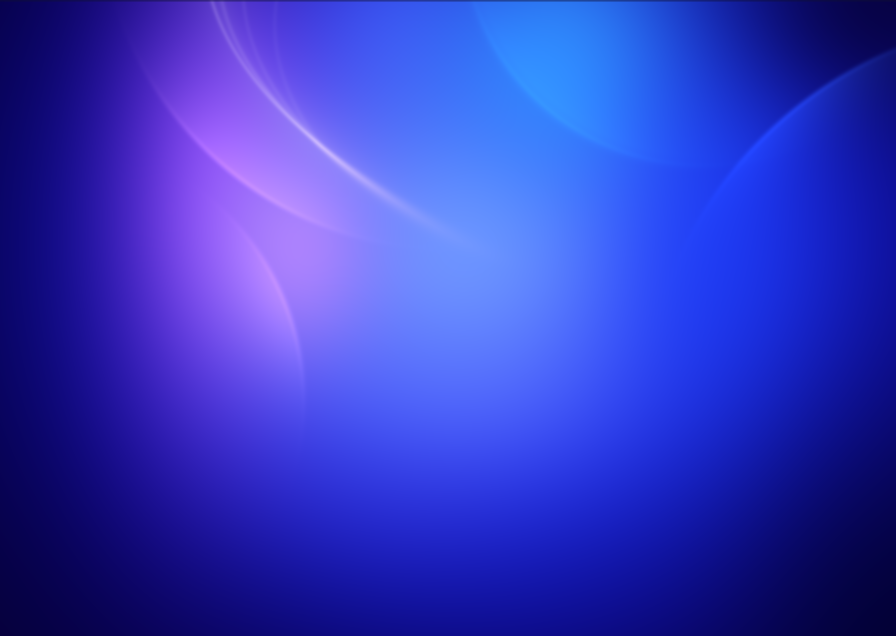
This background is drawn by a Shadertoy shader. Its source:

```glsl
#define NIGHT vec3(0.02, 0.00, 0.19)
#define BLUE vec3(0.11, 0.19, 0.98)
#define VIOLET vec3(0.59, 0.28, 0.98)
#define PERIWINKLE vec3(0.46, 0.61, 1.00)
#define ORCHID vec3(0.74, 0.54, 1.00)
#define CYAN vec3(0.19, 0.59, 1.00)
#define LINE_WIDTH 0.0048
#define SHEEN_WIDTH 0.070
#define STRANDS 4

// Elliptical soft spot, 1 at its centre
float glow(vec2 p, vec2 centre, vec2 radius) {
    vec2 q = (p - centre) / radius;
    return exp(-dot(q, q));
}

// Faint rim of a circle, with a sheen fading inward
float rimLight(vec2 p, vec2 centre, float radius, float line, float softness) {
    float d = length(p - centre) - radius;
    float rim = exp(-d * d / (LINE_WIDTH * LINE_WIDTH));
    float inside = 1.0 - smoothstep(-softness, softness, d);
    return line * rim + 0.6 * inside * exp(min(d, 0.0) / SHEEN_WIDTH);
}

// Strands fanned out at the top that merge into one falling parabola
float lightStrands(vec2 p) {
    float drop = 1.0 - p.y;
    float spread = max(0.0, 1.0 - drop / 0.23);
    float spine = 0.345 + 0.236 * drop + 2.0 * drop * drop;
    float slope = 0.236 + 4.0 * drop;
    float stretch = sqrt(1.0 + slope * slope);
    float light = 0.0;
    for (int i = 0; i < STRANDS; i++) {
        float k = float(i);
        float offset = (0.007 * k + 0.009 * k * k - 0.012) * spread;
        float d = (p.x - spine - offset) / stretch;
        float width = LINE_WIDTH * (0.8 + 2.5 * smoothstep(0.20, 0.42, drop));
        light += exp(-d * d / (width * width)) / (1.0 + 0.9 * k);
    }
    // Wide halo, longer on the lower left side
    float side = (p.x - spine) / stretch;
    float halo = exp(-abs(side) / (side < 0.0 ? 0.045 : 0.012 + 0.02 * spread));
    float fade = 1.0 - smoothstep(0.22, 0.43, drop);
    float peak = 0.6 + 0.4 * exp(-pow((drop - 0.22) / 0.09, 2.0));
    return (0.27 * light + 0.26 * halo) * fade * peak;
}

void mainImage(out vec4 fragColor, in vec2 fragCoord) {
    vec2 p = fragCoord / iResolution.y;

    // Broad field: red and green fall off sooner, so the dark stays saturated
    vec2 q = (p - vec2(0.80, 0.60)) / vec2(0.69, 0.61);
    float field = exp(-pow(dot(q, q), 1.4));
    vec3 col = mix(NIGHT, BLUE, pow(vec3(field), vec3(1.2, 1.5, 0.85)));

    // Layered colour glows
    col = mix(col, vec3(0.20, 0.18, 0.86), 0.40 * glow(p, vec2(0.60, 0.25), vec2(0.24, 0.17)));
    col = mix(col, vec3(0.20, 0.03, 0.66), 0.45 * glow(p, vec2(0.26, 0.66), vec2(0.14, 0.40)));
    col = mix(col, vec3(0.23, 0.32, 0.97), 0.75 * glow(p, vec2(0.62, 0.95), vec2(0.17, 0.20)));
    col = mix(col, VIOLET, 0.92 * glow(p, vec2(0.36, 0.69), vec2(0.155, 0.33)));
    col = mix(col, vec3(0.27, 0.32, 1.0), 0.65 * glow(p, vec2(0.71, 0.39), vec2(0.27, 0.15)));
    col = mix(col, PERIWINKLE, 0.92 * glow(p, vec2(0.73, 0.61), vec2(0.30, 0.26)));
    col = mix(col, ORCHID, 0.80 * glow(p, vec2(0.47, 0.61), vec2(0.13, 0.17)));
    col = mix(col, CYAN, 0.80 * glow(p, vec2(0.89, 0.91), vec2(0.20, 0.22)));
    col = mix(col, vec3(0.09, 0.23, 0.99), 0.50 * glow(p, vec2(1.12, 0.60), vec2(0.16, 0.28)));
    col = mix(col, NIGHT, 0.70 * glow(p, vec2(1.38, 1.00), vec2(0.21, 0.18)));
    col = mix(col, vec3(0.0, 0.0, 0.14), 0.60 * glow(p, vec2(1.42, 0.0), vec2(0.27, 0.34)));

    // Curved rims, each fading out toward its ends
    float cyanRim = rimLight(p, vec2(1.106, 1.121), 0.381, 0.25, 0.018);
    col += vec3(0.02, 0.14, 0.08) * cyanRim * glow(p, vec2(0.87, 0.86), vec2(0.22, 0.20));
    float blueRim = rimLight(p, vec2(1.657, 0.324), 0.647, 0.40, 0.010);
    col += vec3(0.08, 0.18, 0.35) * blueRim * glow(p, vec2(1.28, 0.84), vec2(0.18, 0.16));
    float upperRim = rimLight(p, vec2(0.713, 1.165), 0.5575, 0.45, 0.010);
    col += vec3(0.22, 0.17, 0.11) * upperRim * glow(p, vec2(0.37, 0.74), vec2(0.15, 0.17));
    float lowerRim = rimLight(p, vec2(0.057, 0.368), 0.420, 0.45, 0.012);
    col += vec3(0.17, 0.11, 0.08) * lowerRim * glow(p, vec2(0.44, 0.52), vec2(0.10, 0.13));

    // Main sweep of light
    col = mix(col, vec3(0.85, 0.77, 1.0), min(lightStrands(p), 0.85));

    // Hairline dark top border
    col = mix(col, vec3(0.06, 0.06, 0.20), 0.45 * smoothstep(0.996, 0.999, p.y));
    fragColor = vec4(clamp(col, 0.0, 1.0), 1.0);
}
```
